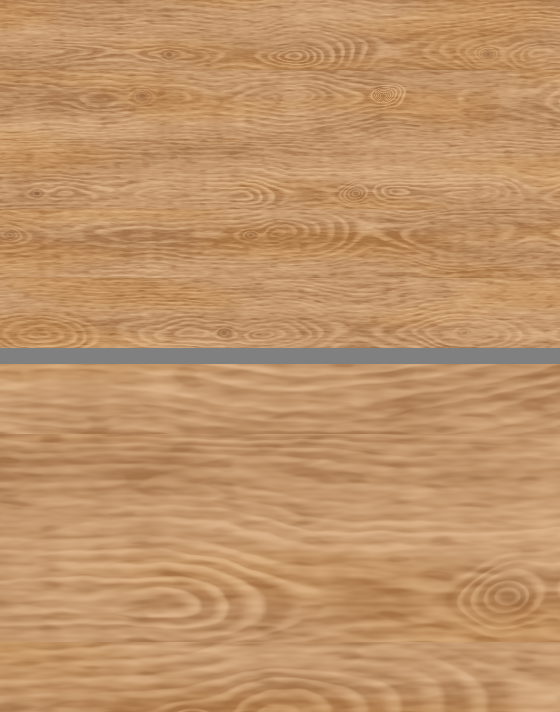
Top, the full canvas; bottom, a detail of the centre.
Write a Shadertoy shader that draws this texture.

```glsl
const float BOARDS = 5.0;            // boards stacked over the canvas height
const float RING_SPACING = 0.0115;   // distance between growth rings
const float DEPTH_SWING = 0.22;      // how far the cut wanders from the heart
const float RING_CONTRAST = 0.40;
const float FIBRE_CONTRAST = 0.38;
const float PORE_CONTRAST = 0.22;
const float BAND_CONTRAST = 0.45;
const float KNOT_SIZE = 0.034;
const float KNOT_STRETCH = 1.5;
const vec3 DARK_WOOD = vec3(0.645, 0.455, 0.295);
const vec3 MID_WOOD = vec3(0.762, 0.586, 0.420);
const vec3 PALE_WOOD = vec3(0.850, 0.690, 0.530);
const vec3 HONEY_TINT = vec3(0.004, -0.010, -0.040);
const vec3 KNOT_BROWN = vec3(0.50, 0.32, 0.19);

float hash1(float n) {
    return fract(sin(n * 91.345 + 4.7) * 4375.85);
}

vec2 gradientAt(vec2 cell) {
    float angle = 6.2832 * fract(sin(dot(cell, vec2(127.1, 311.7))) * 4358.545);
    return vec2(cos(angle), sin(angle));
}

// Gradient noise, roughly -0.7 to 0.7
float noise(vec2 p) {
    vec2 i = floor(p), f = p - i;
    vec2 u = f * f * f * (f * (f * 6.0 - 15.0) + 10.0);
    vec2 e = vec2(0.0, 1.0);
    float low = mix(dot(gradientAt(i), f), dot(gradientAt(i + e.yx), f - e.yx), u.x);
    float high = mix(dot(gradientAt(i + e), f - e), dot(gradientAt(i + 1.0), f - 1.0), u.x);
    return mix(low, high, u.y);
}

// Pale late-wood line: slow rise, quicker fall
float ringLine(float phase) {
    float f = fract(phase);
    return smoothstep(0.25, 0.72, f) * (1.0 - smoothstep(0.76, 1.0, f));
}

void mainImage(out vec4 fragColor, in vec2 fragCoord) {
    vec2 p = fragCoord / iResolution.y;
    float aspect = iResolution.x / iResolution.y;
    float board = min(floor(p.y * BOARDS), BOARDS - 1.0);
    float inBoard = p.y * BOARDS - board;
    vec2 q = p + vec2(board * 7.37, board * 3.19);

    // Distance to the wandering heart of the trunk
    float heartY = (board + mix(0.22, 0.62, mod(board, 2.0))) / BOARDS;
    float across = p.y - heartY
        + 0.024 * noise(q * vec2(2.6, 7.0))
        + 0.008 * noise(q * vec2(8.0, 26.0))
        + 0.0022 * noise(q * vec2(38.0, 75.0));
    float depth = DEPTH_SWING * noise(vec2(q.x * 1.7, board * 5.3 + 0.37))
        + 0.02 * noise(q * vec2(6.0, 12.0));
    float radius = length(vec2(across, depth));
    float heart = exp(-across * across / 0.0025);

    // Knots bend the rings around themselves
    float knotShade = 0.0;
    for (int k = 0; k < 2; k++) {
        float n = float(k);
        float size = KNOT_SIZE * mix(1.0, 0.7, n);
        vec2 centre = vec2(aspect * fract(board * 0.618 + 0.4 + n * 0.43), heartY);
        vec2 d = (p - centre) / vec2(KNOT_STRETCH, 1.0);
        float reach = length(d) * (1.0 + 0.5 * noise(q * vec2(14.0, 24.0)));
        float pull = exp(-reach * reach / (size * size));
        radius = mix(radius, reach * 1.3, pull);
        float strength = mix(0.15, 0.8, hash1(board * 2.0 + n));
        knotShade += strength * exp(-reach * reach / (size * size * 0.14));
    }

    // Growth rings with uneven spacing and strength
    float ring = radius / RING_SPACING + 0.9 * noise(vec2(radius * 34.0, board + 0.5));
    float patches = clamp(0.75 + 1.1 * noise(q * vec2(3.0, 16.0)), 0.2, 1.4);
    float tone = 0.5 + RING_CONTRAST * patches * (0.8 + 0.4 * heart) * (ringLine(ring) - 0.36);

    // Soft bands, board tone and seams
    tone += BAND_CONTRAST * noise(q * vec2(1.1, 11.0));
    tone += 0.18 * noise(q * vec2(4.0, 40.0));
    tone += 0.14 * (hash1(board + 11.0) - 0.5) - 0.07 * heart;
    float seam = min(inBoard, 1.0 - inBoard) / BOARDS;
    tone -= 0.14 * (1.0 - smoothstep(0.0, 0.006, seam));

    // Fine fibres and short dark pores
    tone += FIBRE_CONTRAST * noise(q * vec2(13.0, 140.0));
    tone += 0.7 * FIBRE_CONTRAST * noise(q * vec2(42.0, 215.0));
    tone -= PORE_CONTRAST * smoothstep(0.16, 0.45, noise(q * vec2(24.0, 105.0) + 31.7));

    // Colour
    tone = clamp(tone, 0.0, 1.0);
    vec3 color = mix(DARK_WOOD, MID_WOOD, min(tone * 2.0, 1.0));
    color = mix(color, PALE_WOOD, max(tone * 2.0 - 1.0, 0.0));
    color += HONEY_TINT * smoothstep(-0.1, 0.35, noise(q * vec2(1.8, 9.0) + 13.1));
    color = mix(color, KNOT_BROWN, 0.75 * clamp(knotShade, 0.0, 1.0));
    fragColor = vec4(color, 1.0);
}
```
